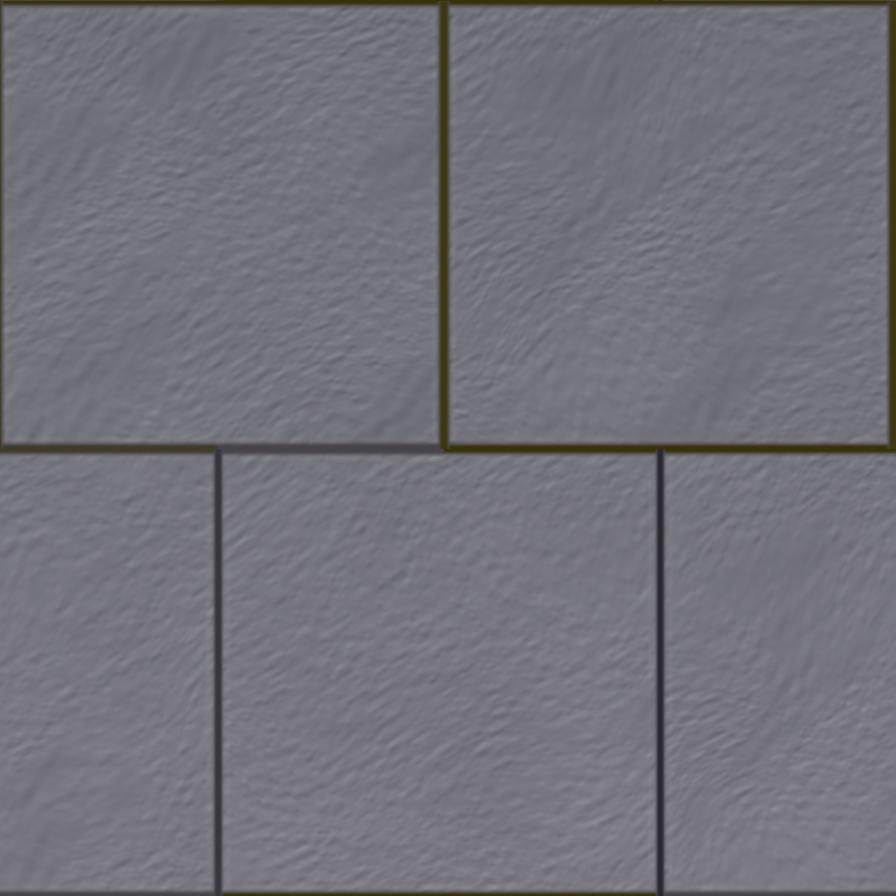
Write a Shadertoy shader that draws this texture.

```glsl
// Draws four slate paving slabs in a half-offset bond, with rippled faces and mossy joints.

const vec3 STONE_LOW  = vec3(0.478, 0.475, 0.508);
const vec3 STONE_HIGH = vec3(0.440, 0.440, 0.474);
const vec3 JOINT_EDGE = vec3(0.290, 0.280, 0.290);
const vec3 JOINT_GREY = vec3(0.270, 0.265, 0.290);
const vec3 JOINT_DARK = vec3(0.160, 0.160, 0.200);
const vec3 MOSS       = vec3(0.220, 0.195, 0.030);

float hash(vec2 p) {
    vec3 q = fract(p.xyx * 0.1031);
    q += dot(q, q.yzx + 33.33);
    return fract((q.x + q.y) * q.z);
}

float noise(vec2 p) {
    vec2 i = floor(p), f = fract(p);
    f = f * f * (3.0 - 2.0 * f);
    return mix(mix(hash(i), hash(i + vec2(1, 0)), f.x),
               mix(hash(i + vec2(0, 1)), hash(i + vec2(1, 1)), f.x), f.y);
}

vec2 rotate(vec2 p, float angle) {
    float c = cos(angle), s = sin(angle);
    return vec2(c * p.x + s * p.y, c * p.y - s * p.x);
}

// Horizontal position of one upright joint, slightly uneven by row.
float jointX(float index, float lowerRow) {
    float nudge = 0.003 + 0.0035 * lowerRow + index * (0.0015 + 0.005 * lowerRow);
    return 0.5 * index + 0.25 * lowerRow - nudge;
}

// Diagonal bands where the face is split more coarsely.
float coarseBands(vec2 p, float seed) {
    vec2 q = rotate(p, 0.75);
    float n = noise(q * vec2(5.0, 13.0) + seed) + 0.35 * noise(q * vec2(17.0, 30.0) + seed);
    return smoothstep(0.82, 1.12, n);
}

// Height of the rippled stone: fine streaks, blended with coarser ones.
float relief(vec2 p, float angle, float seed, float coarse) {
    vec2 bend = vec2(noise(p * 6.0 + seed), noise(p * 6.0 + seed + 40.0));
    vec2 q = rotate(p + 0.06 * bend, angle);
    float fine = noise(q * vec2(65.0, 125.0) + seed)
               + 0.5 * noise(q * vec2(140.0, 210.0) + seed);
    float rough = 1.4 * noise(rotate(p + 0.03 * bend, 1.05) * vec2(38.0, 85.0) + seed)
                + 0.3 * noise(q * 150.0 + seed);
    return mix(fine, rough, coarse);
}

// Soft-edged joint: a grey shoulder around a coloured core.
vec3 addJoint(vec3 base, float dist, float halfWidth, vec3 core, float pixel) {
    float shoulder = 1.0 - smoothstep(0.4 * halfWidth, 1.05 * halfWidth + pixel, dist);
    float centre = 1.0 - smoothstep(0.2 * halfWidth, 0.65 * halfWidth + pixel, dist);
    return mix(mix(base, JOINT_EDGE, 0.85 * shoulder), core, centre);
}

void mainImage(out vec4 fragColor, in vec2 fragCoord) {
    vec2 uv = fragCoord / iResolution.xy;
    float pixel = 0.5 / iResolution.y;

    // Row and slab lookup.
    float rowY = 2.0 * (uv.y + 0.001);
    float lowerRow = 1.0 - mod(floor(rowY), 2.0);
    vec2 local = vec2(1.0, 0.5 * fract(rowY));
    float slab = 0.0, rightGap = 1.0, nearest = 0.0;
    for (float i = 0.0; i < 2.0; i++) {
        float offset = uv.x - jointX(i, lowerRow);
        if (fract(offset) < local.x) {
            local.x = fract(offset);
            slab = i;
        }
        rightGap = min(rightGap, fract(-offset));
    }
    nearest = local.x < rightGap ? slab : 1.0 - slab;
    float sideDist = min(local.x, rightGap);
    float bedDist = min(local.y, 0.5 - local.y);

    // Stone face, lit from above and left.
    vec2 id = vec2(slab, lowerRow);
    float seed = 10.0 + 70.0 * hash(id + 3.0);
    float angle = mix(-0.15, 0.65, hash(id + 11.0));
    float coarse = coarseBands(local, seed);
    vec2 toLight = vec2(-0.0007, 0.0019);
    float slope = relief(local - toLight, angle, seed, coarse)
                - relief(local + toLight, angle, seed, coarse);
    vec3 color = mix(STONE_LOW, STONE_HIGH, uv.y);
    color += 0.075 * slope - 0.016 * coarse + 0.02 * (noise(local * 9.0 + seed) - 0.5);

    // Worn rim just inside the joints.
    float rim = min(sideDist, bedDist);
    color += 0.015 * smoothstep(0.007, 0.011, rim) * (1.0 - smoothstep(0.011, 0.016, rim));

    // Bed joints: moss grows on some stretches only.
    float isMiddle = step(abs(uv.y - 0.499), 0.25);
    float middleMoss = uv.x > 0.4957 ? 1.0 : 0.5 * step(uv.x, 0.2435);
    float outerMoss = max(1.0 - lowerRow, step(abs(uv.x - 0.49), 0.247));
    float moss = mix(outerMoss, middleMoss, isMiddle);
    color = addJoint(color, bedDist, 0.0085, mix(JOINT_GREY, MOSS, moss), pixel);

    // Upright joints: mossy above, bare and dark below.
    vec3 bare = mix(JOINT_GREY, JOINT_DARK, 0.5 + 0.5 * nearest);
    vec3 sideColor = mix(MOSS + 0.02, bare, lowerRow);
    color = addJoint(color, sideDist, mix(0.0085, 0.0065, lowerRow), sideColor, pixel);

    fragColor = vec4(clamp(color, 0.0, 1.0), 1.0);
}
```
